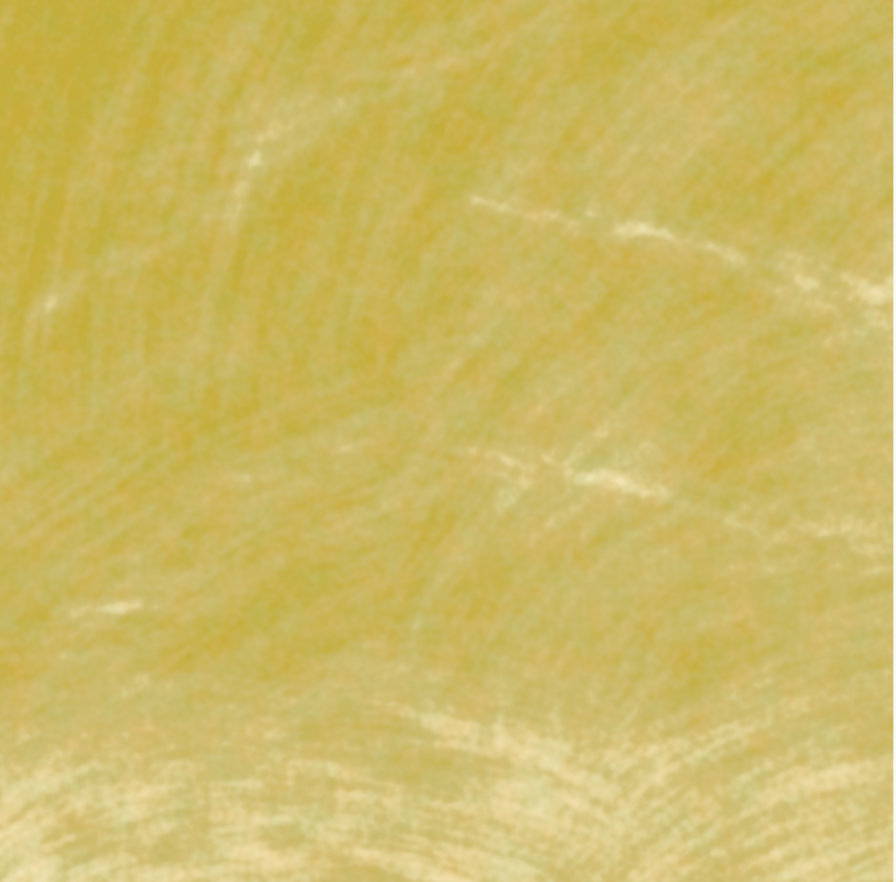
Reproduce this texture procedurally as a Shadertoy shader.

```glsl
// Softly brushed yellow plaster: curved fans of fine strokes crossed by pale feathered ridges.

const float STROKE_FREQ   = 46.0;   // fine strokes per canvas height
const float STROKE_LENGTH = 4.5;    // angular frequency, lower is longer
const float STROKE_GAIN   = 1.7;
const float BAND_GAIN     = 1.3;    // wide sweeps that follow the strokes
const float RIDGE_GAIN    = 2.3;
const float CLOUD_GAIN    = 1.3;
const float MOTTLE_GAIN   = 1.35;
const float TINT_GAIN     = 0.035;
const float FAN_SPREAD    = 40.0;   // higher gives tighter fan borders
const float MARGIN        = 0.003;  // bare strip along the right edge
const vec3  MARGIN_COLOUR = vec3(0.98, 0.98, 0.96);

// Pigment from deep ochre to pale cream
const vec3 PIGMENT[6] = vec3[6](
    vec3(0.78, 0.70, 0.31), vec3(0.79, 0.715, 0.37), vec3(0.80, 0.73, 0.42),
    vec3(0.82, 0.75, 0.46), vec3(0.855, 0.793, 0.53), vec3(0.91, 0.85, 0.63));

// Fans: xy = centre of the arcs, zw = middle of the brushed patch
const int FANS = 8;
const vec4 FAN[FANS] = vec4[FANS](
    vec4(1.10, 0.50, 0.20, 0.70), vec4(1.30, 0.40, 0.82, 0.87),
    vec4(1.05, 0.20, 0.72, 0.58), vec4(0.95, 0.05, 0.65, 0.33),
    vec4(0.25, -0.30, 0.17, 0.08), vec4(1.15, -0.50, 0.88, 0.13),
    vec4(0.90, -0.75, 0.26, 0.38), vec4(0.38, -0.60, 0.50, 0.09));

// Ridges: start and end points; shape = start width, end width, strength
const int RIDGES = 11;
const vec4 RIDGE[RIDGES] = vec4[RIDGES](
    vec4(0.04, 0.64, 0.34, 0.83), vec4(0.16, 0.79, 0.58, 0.98),
    vec4(0.54, 0.77, 0.74, 0.735), vec4(0.74, 0.735, 1.03, 0.665),
    vec4(0.50, 0.48, 0.70, 0.455), vec4(0.70, 0.455, 1.03, 0.37),
    vec4(0.05, 0.25, 0.30, 0.46), vec4(0.38, 0.50, 0.58, 0.67),
    vec4(0.42, 0.20, 0.63, 0.13), vec4(0.60, 0.10, 1.03, 0.27),
    vec4(0.12, 0.28, 0.48, 0.45));
const vec3 RIDGE_SHAPE[RIDGES] = vec3[RIDGES](
    vec3(0.016, 0.028, 0.9), vec3(0.035, 0.045, 0.8),
    vec3(0.012, 0.015, 1.0), vec3(0.015, 0.034, 1.0),
    vec3(0.012, 0.017, 1.0), vec3(0.017, 0.036, 0.8),
    vec3(0.045, 0.036, 0.9), vec3(0.026, 0.022, 0.5),
    vec3(0.016, 0.026, 0.6), vec3(0.035, 0.050, 0.5),
    vec3(0.026, 0.022, 0.6));

vec2 hashGradient(vec2 cell) {
    vec3 q = fract(vec3(cell.xyx) * vec3(0.1031, 0.1030, 0.0973));
    q += dot(q, q.yzx + 33.33);
    float angle = 6.2832 * fract((q.x + q.y) * q.z);
    return vec2(cos(angle), sin(angle));
}

float gradientNoise(vec2 p) {
    vec2 i = floor(p), f = p - i;
    vec2 u = f * f * f * (f * (f * 6.0 - 15.0) + 10.0);
    vec2 e = vec2(1.0, 0.0);
    float low  = mix(dot(hashGradient(i), f),
                     dot(hashGradient(i + e.xy), f - e.xy), u.x);
    float high = mix(dot(hashGradient(i + e.yx), f - e.yx),
                     dot(hashGradient(i + e.xx), f - e.xx), u.x);
    return mix(low, high, u.y);
}

// Concentric strokes (x) and wide bands (y), blended with even contrast
vec2 brushStrokes(vec2 p) {
    vec2 sum = vec2(0.0);
    float power = 0.000001;
    for (int k = 0; k < FANS; k++) {
        vec2 arm = p - FAN[k].xy, away = p - FAN[k].zw;
        vec2 polar = vec2(length(arm) * STROKE_FREQ, atan(arm.x, arm.y) * STROKE_LENGTH);
        polar += float(k) * 17.3;
        float fine = gradientNoise(polar) + 0.6 * gradientNoise(polar * vec2(2.1, 1.6) + 40.0);
        float band = gradientNoise(polar * vec2(0.4, 0.8) + 80.0)
                   + 0.8 * gradientNoise(polar * vec2(0.18, 0.5) + 25.0);
        float weight = exp(-FAN_SPREAD * dot(away, away));
        sum += vec2(fine, band) * weight;
        power += weight * weight;
    }
    return sum * inversesqrt(power);
}

// Pale ridges with a soft body; steep ones carry feathers slanted across them
float featheredRidges(vec2 p) {
    float glow = 0.0;
    for (int k = 0; k < RIDGES; k++) {
        vec2 start = RIDGE[k].xy, span = RIDGE[k].zw - start;
        float len = length(span);
        vec2 dir = span / len;
        vec2 local = vec2(dot(p - start, dir), dot(p - start, vec2(-dir.y, dir.x)));
        float along = clamp(local.x / len, 0.0, 1.0);
        float width = mix(RIDGE_SHAPE[k].x, RIDGE_SHAPE[k].y, along);
        float dist = length(vec2(local.x - along * len, local.y)) / width;
        float slant = 0.1 + 0.5 * smoothstep(0.56, 0.62, dir.y);
        vec2 slanted = mat2(cos(slant), sin(slant), -sin(slant), cos(slant)) * local;
        float feather = 0.75 + 1.3 * gradientNoise(slanted * vec2(18.0, 60.0) + float(k) * 9.1)
                      + 0.6 * gradientNoise(local * vec2(11.0, 28.0) + float(k) * 5.7);
        glow += RIDGE_SHAPE[k].z * exp(-dist * dist) * max(feather, 0.0);
    }
    return glow;
}

vec3 pigment(float tone) {
    tone = clamp(min(tone, 1.9 + 0.55 * tone), -1.2, 5.6);
    int i = clamp(int(floor(tone)), 0, 4);
    return mix(PIGMENT[i], PIGMENT[i + 1], tone - float(i));
}

void mainImage(out vec4 fragColor, in vec2 fragCoord) {
    vec2 p = fragCoord / iResolution.y;
    vec2 drift = vec2(gradientNoise(p * 6.0), gradientNoise(p * 6.0 + 31.0));
    vec2 warped = p + 0.014 * drift;

    // Broad shading: deep at the upper left, pale along the bottom
    float floorGlow = 1.0 - smoothstep(0.02, 0.32, p.y + 0.06 * p.x);
    float tone = 0.3 + 1.8 * p.x - 1.0 * smoothstep(0.4, 1.0, p.y)
               + 4.1 * floorGlow * (1.0 - 0.6 * p.x);

    // Strokes, ridges, clouds and small mottling
    vec2 strokes = brushStrokes(warped);
    tone += (1.0 + 0.4 * floorGlow) * (STROKE_GAIN * strokes.x + BAND_GAIN * strokes.y);
    tone += RIDGE_GAIN * featheredRidges(warped);
    tone += CLOUD_GAIN * (gradientNoise(warped * 4.0 + 12.0)
                        + 0.5 * gradientNoise(warped * 11.0 + 3.0));
    tone += MOTTLE_GAIN * (gradientNoise(p * 50.0) + 0.9 * gradientNoise(p * 105.0 + 7.0));

    // Faint drift between greenish and orange yellow
    float tint = gradientNoise(p * 22.0 + 60.0) + 0.6 * gradientNoise(p * 60.0 + 90.0);
    vec3 colour = pigment(tone) + TINT_GAIN * tint * vec3(1.0, -0.3, -0.6);

    // Bare margin with a smoothed border
    float rightEdge = iResolution.x / iResolution.y - MARGIN;
    float soft = 0.7 / iResolution.y;
    colour = mix(colour, MARGIN_COLOUR, smoothstep(rightEdge - soft, rightEdge + soft, p.x));
    fragColor = vec4(colour, 1.0);
}
```
